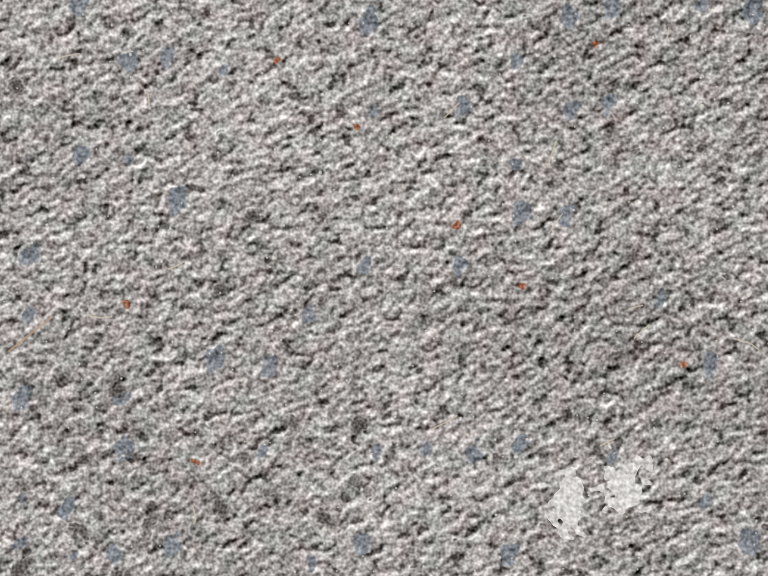
A Shadertoy shader for this texture:

```glsl
float hash(vec2 p) {
    vec3 q = fract(p.xyx * vec3(0.1031, 0.1030, 0.0973));
    q += dot(q, q.yzx + 33.33);
    return fract((q.x + q.y) * q.z);
}

vec2 hash2(vec2 p) {
    return vec2(hash(p), hash(p + 57.3));
}

float corner(vec2 cell, vec2 f, vec2 o) {
    float a = 6.2832 * hash(cell + o);
    return dot(vec2(cos(a), sin(a)), f - o);
}

float gradientNoise(vec2 p) {
    p += 80.0;
    vec2 i = floor(p), f = fract(p);
    vec2 u = f * f * f * (f * (f * 6.0 - 15.0) + 10.0);
    return mix(mix(corner(i, f, vec2(0, 0)), corner(i, f, vec2(1, 0)), u.x),
               mix(corner(i, f, vec2(0, 1)), corner(i, f, vec2(1, 1)), u.x), u.y);
}

// Lumpy surface height, slightly drawn out along the rising diagonal
float relief(vec2 p) {
    vec2 q = mat2(0.85, -0.53, 0.53, 0.85) * p * vec2(0.8, 1.15);
    q += 0.006 * vec2(gradientNoise(p * 45.0), gradientNoise(p * 45.0 + 31.0));
    return 0.55 * gradientNoise(q * 32.0) + 0.55 * gradientNoise(q * 72.0 + 9.0);
}

// Offset from a jittered point in each cell (xy) and its random id (z)
vec3 scatter(vec2 p, float size, float seed) {
    vec2 cell = floor(p / size) + seed;
    vec2 point = 0.3 + 0.4 * hash2(cell);
    return vec3((fract(p / size) - point) * size, hash(cell + 19.7));
}

float segment(vec2 p, vec2 a, vec2 b) {
    vec2 d = b - a;
    return length(p - a - d * clamp(dot(p - a, d) / dot(d, d), 0.0, 1.0));
}

void mainImage(out vec4 fragColor, in vec2 fragCoord) {
    vec2 p = fragCoord / iResolution.y;
    float px = 1.0 / iResolution.y;
    float h = relief(p);
    float slope = h - relief(p + vec2(-0.002, 0.006));
    float medium = gradientNoise(p * vec2(105.0, 120.0) + 4.0);
    float fine = gradientNoise(p * 185.0 + 17.0);
    float broad = gradientNoise(p * 3.5 + 2.0);

    // Lit asphalt
    float tone = 0.615 + 0.28 * h + 0.42 * slope + 0.28 * medium + 0.24 * fine;
    tone += 0.07 * broad - 0.03 * smoothstep(0.7, 1.4, p.x);
    tone -= 0.12 * (1.0 - smoothstep(-0.38, -0.14, h + 0.2 * medium));
    vec3 color = tone + vec3(0.012, -0.004, -0.016);
    color += vec3(0.025, -0.005, 0.0) * gradientNoise(p * 22.0);

    // Exposed blue-grey stones
    vec3 s = scatter(p, 0.085, 3.0);
    vec2 d = mat2(0.95, 0.3, -0.3, 0.95) * s.xy * vec2(1.25, 0.85);
    float radius = 0.009 + 0.05 * s.z;
    float edge = length(d) - radius + 0.014 * gradientNoise(p * 50.0 + 6.0);
    float stone = step(s.z, 0.24) * (1.0 - smoothstep(-0.003, 0.003, edge));
    vec3 stoneColor = vec3(0.45, 0.48, 0.52) - 3.0 * s.y + 0.2 * medium + 0.16 * fine;
    color = mix(color, stoneColor, 0.72 * stone);

    // Deep pits, more of them toward the lower left
    float pit = gradientNoise(p * 17.0 + 40.0) + 0.35 * h + 0.15 * medium;
    pit += 0.12 * (1.0 - smoothstep(0.1, 0.5, p.y)) * (1.0 - smoothstep(0.5, 0.9, p.x));
    color = mix(color, vec3(0.25, 0.23, 0.22) + 0.25 * fine, 0.75 * smoothstep(0.46, 0.62, pit));

    // Pale grit and a few rusty crumbs
    for (int i = 0; i < 3; i++) {
        float size = 0.022 + 0.023 * float(i);
        vec3 g = scatter(p + 0.013 * float(i), size, 70.0 * float(i + 1));
        float r = 0.0014 + 0.0011 * float(i) * fract(g.z * 91.0);
        float dist = length(g.xy * vec2(1.0, 0.7 + 0.6 * fract(g.z * 37.0))) - r;
        float grit = step(g.z, 0.17) * (1.0 - smoothstep(-px, px, dist));
        color = mix(color, vec3(0.90, 0.89, 0.85), 0.8 * grit);
    }
    vec3 c = scatter(p, 0.14, 300.0);
    float crumb = length(c.xy) - 0.006 + 0.008 * gradientNoise(p * 110.0);
    color = mix(color, vec3(0.60, 0.34, 0.22) + 0.3 * fine,
                0.75 * step(c.z, 0.1) * (1.0 - smoothstep(-px, px, crumb)));

    // Dry straws
    for (int i = 0; i < 14; i++) {
        vec2 id = vec2(float(i) + 5.0, 11.0);
        vec2 a = hash2(id) * vec2(1.333, 1.0);
        float turn = 6.2832 * hash(id + 3.0);
        vec2 b = a + vec2(cos(turn), sin(turn)) * (0.018 + 0.03 * hash(id + 8.0));
        float bend = 0.006 * gradientNoise(p * 35.0);
        float straw = 1.0 - smoothstep(0.0004, 0.0008 + px, segment(p + bend, a, b));
        color = mix(color, vec3(0.80, 0.75, 0.68), 0.75 * straw);
    }
    float twig = segment(p, vec2(0.015, 0.39), vec2(0.09, 0.45));
    color = mix(color, vec3(0.74, 0.61, 0.50), 0.75 * (1.0 - smoothstep(0.0008, 0.0012 + px, twig)));

    // Flaking white paint
    float left = length((p - vec2(0.99, 0.125)) * vec2(1.25, 0.75));
    float right = length((p - vec2(1.08, 0.155)) * vec2(1.0, 0.95));
    float flake = min(left, right) - 0.04 + 0.045 * gradientNoise(p * 28.0 + 3.0);
    flake += 0.035 * gradientNoise(p * 65.0) - 0.02 * h;
    float paint = 1.0 - smoothstep(-0.003, 0.003, flake);
    color = mix(color, vec3(0.86, 0.85, 0.84) + 0.2 * medium + 0.15 * fine, 0.9 * paint);

    fragColor = vec4(clamp(color, 0.0, 1.0), 1.0);
}
```
